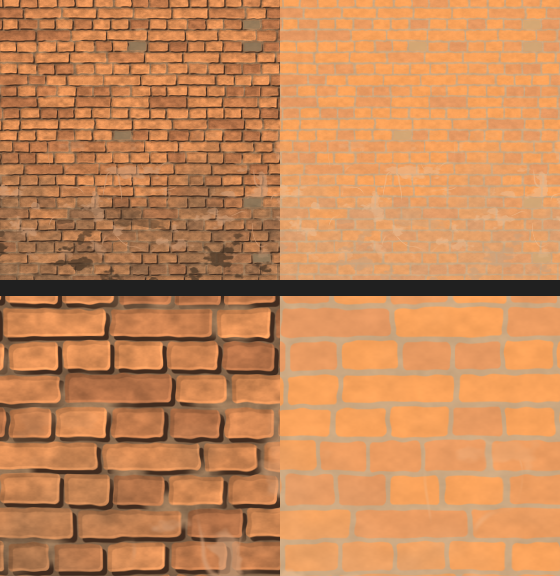
Top, the full canvas; bottom, a detail of the centre.
Give the GLSL for this texture, as a WebGL 1 fragment shader.

```glsl
precision highp float;
// Weathered brick wall in English bond: header rows alternate with stretcher rows.
// The same square wall tile is drawn twice: sunlit with shadowed joints on the left,
// flat and pale on the right. Rounded boxes give the bricks, layered noise the wear.

uniform vec2 u_resolution;

const float HEADERS = 15.0;   // header bricks across one tile
const float ROWS = 25.15;     // brick rows down one tile
const float ROW_SHIFT = 0.32; // part of the top row cut off by the edge

float hash(vec2 p) {
  return fract(sin(dot(p, vec2(127.1, 311.7))) * 43758.5453);
}

float noise(vec2 p) {
  vec2 i = floor(p);
  vec2 f = fract(p);
  f = f * f * (3.0 - 2.0 * f);
  float low = mix(hash(i), hash(i + vec2(1.0, 0.0)), f.x);
  float high = mix(hash(i + vec2(0.0, 1.0)), hash(i + vec2(1.0, 1.0)), f.x);
  return mix(low, high, f.y);
}

float fbm(vec2 p) {
  float sum = 0.0;
  float gain = 0.53;
  for (int i = 0; i < 4; i++) {
    sum += gain * noise(p);
    p = p * 2.03 + 17.3;
    gain *= 0.5;
  }
  return sum;
}

float roundedBox(vec2 p, vec2 halfSize, float radius) {
  vec2 q = abs(p) - halfSize + radius;
  return length(max(q, 0.0)) + min(max(q.x, q.y), 0.0) - radius;
}

// Returns the signed distance to the nearest brick and that brick's id
vec3 brickAt(vec2 s) {
  s += 0.0032 * (vec2(noise(s * 75.0), noise(s * 75.0 + 40.0)) - 0.5);
  s.y += 0.004 * (noise(s * vec2(9.0, 20.0) + 8.0) - 0.5);
  float v = (1.0 - s.y) * ROWS + ROW_SHIFT;
  float row = floor(v);
  float stretcher = mod(row, 2.0);
  float along = s.x * HEADERS + stretcher * hash(vec2(row, 3.0));
  along += 0.3 * (noise(vec2(along * 0.9, row * 7.3)) - 0.5);
  along = mod(along, HEADERS);

  // Stretchers span two headers; a few are broken in half
  float pair = 2.0 * floor(along / 2.0);
  float whole = stretcher * step(0.13, hash(vec2(pair, row + 60.0)));
  float start = mix(floor(along), pair, whole);
  float span = min(1.0 + whole, HEADERS - start);

  vec2 id = vec2(start, row);
  vec2 cell = vec2(span / HEADERS, 1.0 / ROWS);
  vec2 local = vec2((along - start) / HEADERS, fract(v) / ROWS) - 0.5 * cell;
  float joint = mix(0.0022, 0.0038, hash(id + 5.0));
  return vec3(roundedBox(local, 0.5 * cell - joint, 0.005), id);
}

float coverage(float dist, float pixel) {
  return 1.0 - smoothstep(-pixel, pixel, dist);
}

// Wall colour with warm sunlight and dark, shaded joints
vec3 sunlitWall(float brick, float shade, float rim, float tone, float grain, float damp) {
  vec3 clay = mix(vec3(0.70, 0.44, 0.28), vec3(0.87, 0.56, 0.34), tone);
  clay = mix(clay, vec3(0.53, 0.40, 0.29), 0.8 * damp);
  clay *= 0.80 + 0.42 * grain + 0.13 * rim;
  vec3 mortar = vec3(0.59, 0.46, 0.34) * (0.75 + 0.5 * grain);
  mortar = mix(mortar, vec3(0.25, 0.17, 0.12), shade);
  return mix(mortar, clay, brick);
}

// Wall colour without lighting
vec3 flatWall(float brick, float tone, float grain, float damp) {
  vec3 clay = mix(vec3(0.90, 0.60, 0.39), vec3(0.98, 0.64, 0.36), tone);
  clay = mix(clay, vec3(0.84, 0.63, 0.46), 0.75 * damp);
  vec3 mortar = vec3(0.80, 0.66, 0.51);
  return mix(mortar, clay, brick) * (0.94 + 0.12 * grain);
}

void main() {
  vec2 uv = gl_FragCoord.xy / u_resolution;
  vec2 s = vec2(fract(uv.x * 2.0), uv.y);
  float pixel = 1.0 / u_resolution.y;

  // Bricks, the shadow they cast and their bright upper left rim
  vec3 hit = brickAt(s);
  float brick = coverage(hit.x, pixel);
  float caster = coverage(brickAt(s + vec2(-0.005, 0.005)).x, pixel);
  float shade = mix(0.25, 1.0, caster) * smoothstep(0.22, 0.55, noise(s * 22.0 + 3.0));
  float rim = 1.0 - 2.0 * coverage(brickAt(s + vec2(0.003, -0.003)).x, pixel);
  rim = rim * 0.5 + caster - 0.5;

  // Variation between bricks and weathering toward the foot of the wall
  float tone = smoothstep(0.0, 0.6, hash(hit.yz + 11.0));
  float grain = fbm(s * vec2(55.0, 75.0));
  float patches = fbm(s * vec2(7.0, 9.0) + 30.0);
  float damp = smoothstep(0.58, 0.05, s.y + 0.7 * (patches - 0.5));
  damp *= 0.55 + 0.45 * hash(hit.yz + 23.0);
  float grey = brick * step(0.975, hash(hit.yz + 71.0));

  // Pale lime blooms and thin scratches, dark clumps of moss
  float band = smoothstep(0.02, 0.15, s.y) * smoothstep(0.58, 0.35, s.y);
  float lime = smoothstep(0.64, 0.74, fbm(s * vec2(17.0, 23.0) + 9.0));
  float ridge = abs(noise(s * vec2(15.0, 11.0) + 50.0) - 0.5);
  lime = max(lime, smoothstep(0.03, 0.0, ridge) * smoothstep(0.52, 0.68, patches)) * band;
  float moss = smoothstep(0.60, 0.68, fbm(s * vec2(13.0, 19.0) + 77.0));
  moss *= smoothstep(0.32, 0.10, s.y);

  vec3 lit = sunlitWall(brick, shade, rim, tone, grain, damp);
  lit = mix(lit, vec3(0.52, 0.46, 0.36), 0.8 * grey);
  lit = mix(lit, vec3(0.83, 0.63, 0.48), 0.6 * lime);
  lit = mix(lit, vec3(0.28, 0.21, 0.15), 0.75 * moss);

  vec3 pale = flatWall(brick, tone, grain, damp);
  pale = mix(pale, vec3(0.80, 0.66, 0.48), 0.8 * grey);
  pale = mix(pale, vec3(0.93, 0.74, 0.57), 0.55 * lime);
  pale = mix(pale, vec3(0.78, 0.63, 0.49), 0.6 * moss);

  gl_FragColor = vec4(mix(lit, pale, step(0.5, uv.x)), 1.0);
}
```
